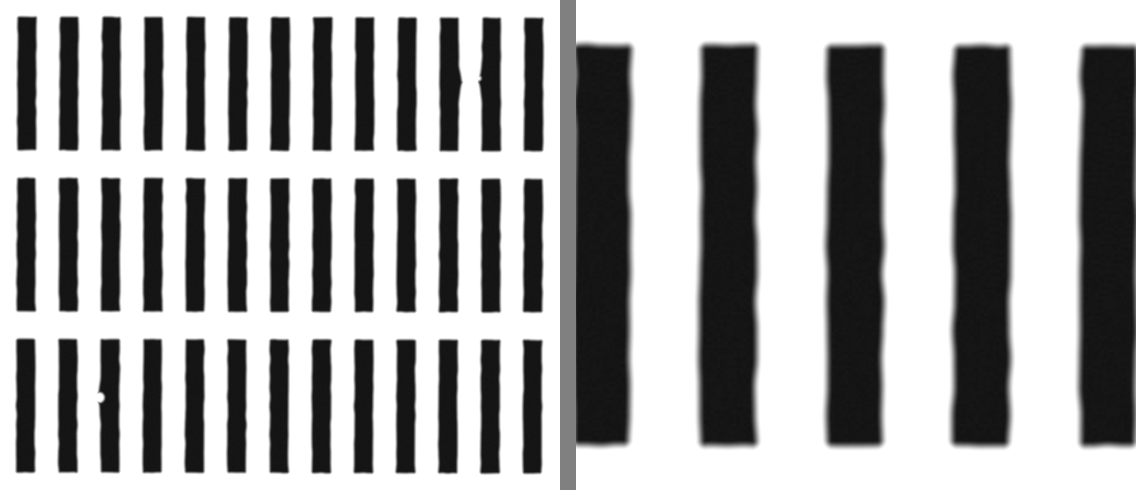
Left, the full canvas; right, a detail of the centre.
This pattern is drawn by a Shadertoy shader. Its source:

```glsl
// Three rows of thirteen soft-edged dark bars on white, slightly skewed.
// One rounded box repeats on a clamped grid; noise roughens its edges,
// and a short loop adds spurs and round bites to a few damaged bars.

float hash(vec2 p) {
    return fract(sin(dot(p, vec2(127.1, 311.7))) * 43758.5453);
}

// Smooth noise along t, with an independent track for each seed.
float edgeNoise(float t, float seed) {
    float i = floor(t), f = fract(t);
    f = f * f * (3.0 - 2.0 * f);
    return mix(hash(vec2(i, seed)), hash(vec2(i + 1.0, seed)), f) - 0.5;
}

float roundedBox(vec2 p, vec2 halfSize, float radius) {
    vec2 q = abs(p) - halfSize + radius;
    return length(max(q, 0.0)) + min(max(q.x, q.y), 0.0) - radius;
}

void mainImage(out vec4 fragColor, in vec2 fragCoord) {
    vec2 p = fragCoord / iResolution.y;
    float pixel = 1.0 / iResolution.y;

    // Slight tilt of the whole grid
    p += vec2(-0.0034 * p.y, 0.002 * p.x);

    // Nearest bar: 13 columns, 3 rows counted from the bottom
    vec2 first = vec2(0.0519, 0.1721), pitch = vec2(0.0862, 0.3288);
    vec2 id = clamp(round((p - first) / pitch), vec2(0.0), vec2(12.0, 2.0));
    vec2 local = p - first - id * pitch;

    // Uneven edges, different on each side of each bar
    float seed = id.x + 13.0 * id.y;
    vec2 side = step(0.0, local);
    vec2 rough = vec2(edgeNoise(local.y * 52.0 + 20.0, seed + 50.0 * side.x),
                      edgeNoise(local.x * 90.0 + 20.0, seed + 50.0 * side.y + 200.0));
    vec2 halfSize = vec2(0.0199, 0.1369) + rough * vec2(0.0019, 0.0013);

    // Damage: column, row, side of the bar, height of the spur
    vec4 damage[3] = vec4[3](vec4(10, 2, 1, 0.004),
                             vec4(11, 2, -1, 0.004),
                             vec4(2, 0, -1, 0.017));
    // Bites: centre and radius
    vec3 bite[3] = vec3[3](vec3(0.0, 0.0, -1.0),
                           vec3(-0.0265, 0.0125, 0.0048),
                           vec3(-0.0225, 0.0170, 0.0100));
    float hole = 1.0;
    for (int i = 0; i < 3; i++) {
        if (id == damage[i].xy) {
            float spur = 0.0075 * exp(-abs(local.y - damage[i].w) / 0.022);
            halfSize.x += spur * step(0.0, local.x * damage[i].z);
            hole = length(local - bite[i].xy) - bite[i].z;
        }
    }
    float d = max(roundedBox(local, halfSize, 0.0045), -hole);

    // Blurred edge with a longer tail inside the bar, and faint grain
    float paper = smoothstep(-0.0045 - pixel * 0.3, 0.0028 + pixel * 0.3, d);
    float ink = 0.075 + 0.012 * hash(floor(p * 448.0));
    fragColor = vec4(vec3(mix(ink, 1.0, paper)), 1.0);
}
```
